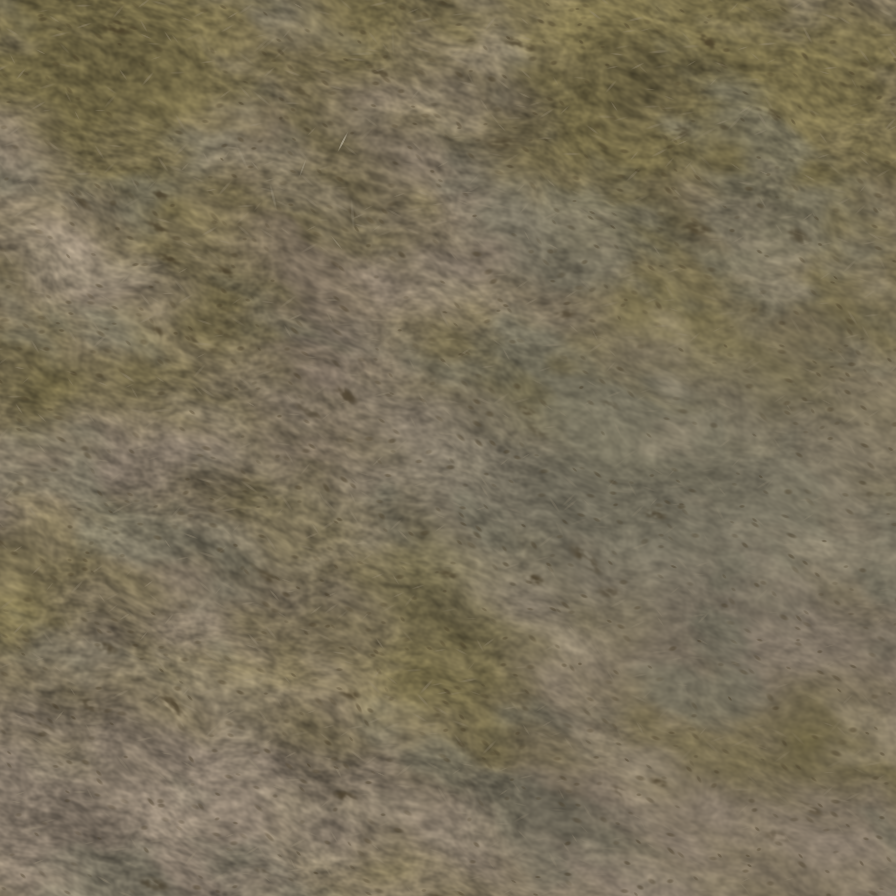
A WebGL 2 fragment shader for this texture:

```glsl
#version 300 es
precision highp float;
// Dry, patchy grassland seen from above: soil, olive moss, straw and dark tufts.

uniform vec2 u_resolution;
out vec4 fragColor;

const vec3 SOIL  = vec3(0.510, 0.463, 0.405);
const vec3 OLIVE = vec3(0.450, 0.412, 0.275);
const vec3 SAGE  = vec3(0.445, 0.430, 0.365);
const vec3 MAUVE = vec3(0.415, 0.370, 0.330);
const vec3 STRAW = vec3(0.590, 0.545, 0.460);
const vec3 TUFT  = vec3(0.270, 0.225, 0.145);
const vec3 TWIG  = vec3(0.720, 0.690, 0.610);

const float PATCH_GAIN = 0.25;   // contrast of the broad patches
const float GRAIN_GAIN = 0.27;   // contrast of the fine grass grain
const float SLOPE = 0.22;        // downward drift of the streaks to the right
const float TAU = 6.2832;

vec2 hash2(vec2 p) {
  vec3 q = fract(p.xyx * vec3(0.1031, 0.1030, 0.0973));
  q += dot(q, q.yzx + 33.33);
  return fract((q.xx + q.yz) * q.zy);
}

float cornerSlope(vec2 cell, vec2 offset) {
  float angle = TAU * hash2(cell + 57.0).x;
  return dot(vec2(cos(angle), sin(angle)), offset);
}

// Gradient noise, about -0.7 to 0.7
float noise(vec2 p) {
  vec2 i = floor(p), f = p - i;
  vec2 w = f * f * f * (f * (f * 6.0 - 15.0) + 10.0);
  vec2 e = vec2(1.0, 0.0);
  return mix(mix(cornerSlope(i, f), cornerSlope(i + e.xy, f - e.xy), w.x),
             mix(cornerSlope(i + e.yx, f - e.yx), cornerSlope(i + e.xx, f - e.xx), w.x), w.y);
}

float fbm(vec2 p) {
  float sum = 0.0, amp = 1.0;
  for (int i = 0; i < 4; i++) {
    sum += amp * noise(p);
    p = mat2(1.9, 0.3, -0.3, 1.9) * p + 17.3;
    amp *= 0.6;
  }
  return sum;
}

// Soft ellipses scattered one per cell; size is the half extent on the canvas
float flecks(vec2 p, vec2 cells, float density, vec2 size, float spread, float seed) {
  vec2 home = floor(p * cells);
  float cover = 0.0;
  for (int y = -1; y <= 1; y++) {
    for (int x = -1; x <= 1; x++) {
      vec2 id = home + vec2(x, y);
      vec2 place = hash2(id + seed), trait = hash2(id + seed + 71.7);
      float angle = (hash2(id + seed + 133.1).x - 0.5) * spread - SLOPE * 0.5;
      vec2 d = p - (id + place) / cells;
      d = mat2(cos(angle), -sin(angle), sin(angle), cos(angle)) * d;
      float r = length(d / (size * mix(0.5, 1.0, trait.y)));
      float shown = step(trait.x, density) * mix(0.4, 1.0, place.x);
      cover = max(cover, shown * (1.0 - smoothstep(0.25, 1.0, r)));
    }
  }
  return cover;
}

float blob(vec2 p, vec2 centre, vec2 radius) {
  vec2 d = (p - centre) / radius;
  return exp(-dot(d, d));
}

void main() {
  vec2 p = gl_FragCoord.xy / u_resolution.y;
  vec2 q = p + vec2(0.0, SLOPE * p.x);
  q += 0.012 * vec2(noise(p * 11.0), noise(p * 11.0 + 40.0));

  // Broad colour regions
  float broad = fbm(q * vec2(3.0, 4.5) + 5.0);
  float patches = fbm(q * vec2(6.0, 11.0) + 21.0);
  float rough = 1.0 - 0.4 * smoothstep(0.35, 0.8, p.x) * smoothstep(0.95, 0.5, p.y + 0.0);
  float olive = smoothstep(-0.1, 1.1, 0.75 * p.y + 0.9 * broad + 0.1);
  olive += 0.5 * blob(p, vec2(0.14, 0.96), vec2(0.12, 0.08));
  olive += 0.5 * blob(p, vec2(0.33, 0.41), vec2(0.07, 0.06));
  float sage = blob(p, vec2(0.72, 0.45), vec2(0.26, 0.13));
  sage += smoothstep(0.05, 0.5, fbm(q * vec2(4.0, 6.0) + 63.0)) * 0.7;
  float trackX = 0.34 + 0.06 * noise(vec2(p.y * 4.0, 3.0)) - 0.05 * (p.y - 0.5);
  float track = blob(p, vec2(trackX, 0.65), vec2(0.075, 0.33));
  track *= smoothstep(-0.45, 0.4, patches + broad * 0.5);

  vec3 col = mix(SOIL, OLIVE, clamp(olive, 0.0, 1.0));
  col = mix(col, SAGE, clamp(sage, 0.0, 0.85));
  col = mix(col, MAUVE, 0.75 * track);
  float pale = smoothstep(0.1, 0.6, fbm(q * vec2(5.0, 9.0) + 90.0));
  pale += 0.6 * blob(p, vec2(0.96, 0.52), vec2(0.12, 0.06));
  col = mix(col, STRAW, 0.5 * clamp(pale, 0.0, 1.0) * (1.0 - track));

  // Matted grass: streaky grain over soft patches
  float grain = noise(q * vec2(42.0, 78.0)) + 0.75 * noise(q * vec2(85.0, 150.0) + 9.0)
              + 0.45 * noise(q * vec2(160.0, 230.0) + 31.0);
  col *= 1.0 + rough * (PATCH_GAIN * patches + GRAIN_GAIN * grain);

  // Straw fibres, dark specks and ragged tufts
  float fibres = flecks(p, vec2(42.0, 64.0), 0.4, vec2(0.013, 0.0022), 2.0, 3.0);
  col = mix(col, STRAW, 0.4 * rough * fibres);
  float specks = flecks(q, vec2(60.0, 85.0), 0.22, vec2(0.007, 0.0038), 1.2, 19.0);
  col = mix(col, TUFT, 0.42 * specks);
  float tufts = flecks(q, vec2(15.0, 22.0), 0.14, vec2(0.024, 0.011), 0.7, 47.0);
  col = mix(col, TUFT, 0.7 * tufts * smoothstep(-0.5, 0.4, -grain));

  // A few bleached twigs near the top of the track
  float twigs = flecks(p, vec2(18.0), 0.4, vec2(0.022, 0.0026), 3.0, 83.0);
  col = mix(col, TWIG, 0.8 * twigs * blob(p, vec2(0.36, 0.84), vec2(0.07, 0.12)));

  fragColor = vec4(clamp(col, 0.0, 1.0), 1.0);
}
```
